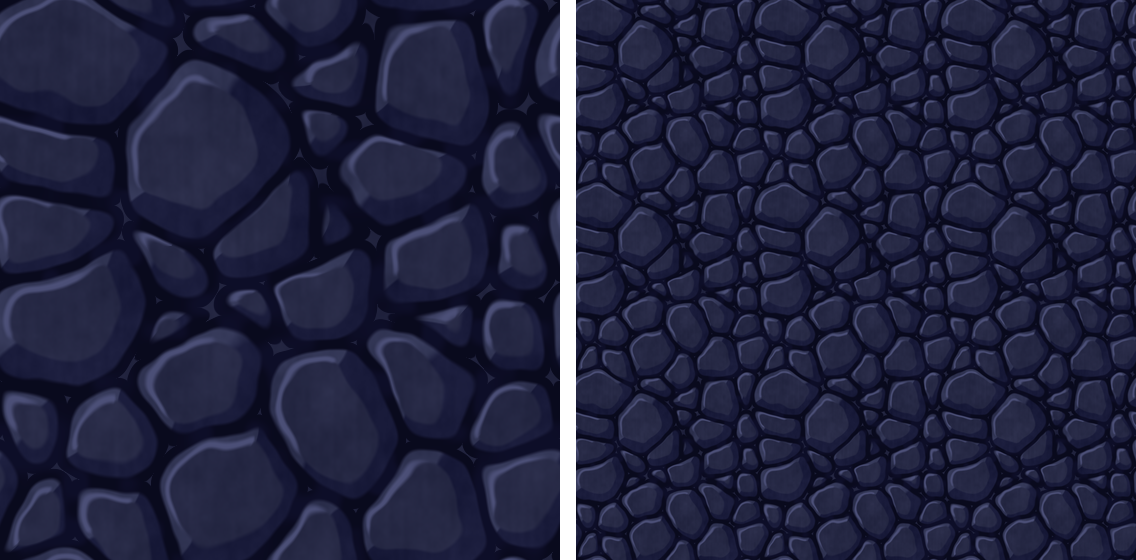
Left: one tile. Right: repeated 3 by 3.
This texture is drawn by a WebGL 2 fragment shader. Its source:

```glsl
#version 300 es
precision highp float;

uniform vec2 u_resolution;
out vec4 outColor;

// Layout, in grid cells
const float GRID = 6.0;           // stone sites per side
const float SIZE_SPREAD = 1.3;    // how far large stones outgrow small ones
const float JITTER = 0.74;
const float CORNER = 15.0;        // higher gives sharper corners
const float MORTAR = 0.064;       // half width of a joint
const float CHIP_DEPTH = 0.031;   // how deep in a junction a chip shows
const float RIM_INSET = 0.12;     // share of the stone's reach
const float SHADE_INSET = 0.28;
const float LINE_WIDTH = 0.027;
const float SOFTNESS = 0.012;
const vec2 LIGHT = vec2(-0.75, 0.66);

// Palette
const vec3 JOINT_DARK = vec3(0.036, 0.038, 0.115);
const vec3 JOINT_LIGHT = vec3(0.052, 0.054, 0.155);
const vec3 SHADE = vec3(0.098, 0.106, 0.228);
const vec3 FACE = vec3(0.150, 0.160, 0.270);
const vec3 RIM = vec3(0.205, 0.220, 0.345);
const vec3 LINE = vec3(0.310, 0.325, 0.485);

// Integer hash giving three values from 0 to 1
vec3 hash3(vec2 cell, uint seed) {
    uvec3 v = uvec3(uvec2(cell), seed) * 1664525u + 1013904223u;
    for (int i = 0; i < 2; i++) {
        v.x += v.y * v.z;
        v.y += v.z * v.x;
        v.z += v.x * v.y;
        v ^= v >> 16u;
    }
    return vec3(v & 0xffffu) / 65535.0;
}

// Value noise that wraps after one canvas
float noise(vec2 uv, vec2 period, uint seed) {
    vec2 p = uv * period;
    vec2 i = floor(p);
    vec2 f = p - i;
    f = f * f * (3.0 - 2.0 * f);
    vec2 a = mod(i, period);
    vec2 b = mod(i + 1.0, period);
    float low = mix(hash3(a, seed).x, hash3(vec2(b.x, a.y), seed).x, f.x);
    float high = mix(hash3(vec2(a.x, b.y), seed).x, hash3(b, seed).x, f.x);
    return mix(low, high, f.y);
}

float fbm(vec2 uv, vec2 period, uint seed) {
    float sum = 0.0, gain = 0.5;
    for (uint i = 0u; i < 4u; i++) {
        sum += gain * noise(uv, period, seed + i);
        period *= 2.0;
        gain *= 0.5;
    }
    return sum / 0.9375;
}

// Stone site: position in xy, weight in z
vec3 stoneSite(vec2 cell) {
    vec3 h = hash3(mod(cell, GRID), 7u);
    return vec3(cell + 0.5 + JITTER * (h.xy - 0.5), SIZE_SPREAD * h.z * h.z);
}

void main() {
    vec2 uv = gl_FragCoord.xy / u_resolution;
    float soft = SOFTNESS + GRID / min(u_resolution.x, u_resolution.y);

    // Hand drawn wobble
    vec2 wobble = vec2(noise(uv, vec2(9.0), 11u), noise(uv, vec2(9.0), 12u)) - 0.5;
    vec2 ripple = vec2(noise(uv, vec2(27.0), 13u), noise(uv, vec2(27.0), 14u)) - 0.5;
    vec2 p = uv * GRID + 0.20 * wobble + 0.045 * ripple;
    vec2 base = floor(p);

    // Weighted Voronoi: the stone that owns this point
    vec3 home = vec3(0.0);
    vec2 homeCell = base;
    float best = 1e9;
    for (int y = -2; y <= 2; y++)
    for (int x = -2; x <= 2; x++) {
        vec2 cell = base + vec2(x, y);
        vec3 s = stoneSite(cell);
        float power = dot(s.xy - p, s.xy - p) - s.z;
        if (power < best) { best = power; home = s; homeCell = cell; }
    }

    // Rounded outline, and an inner face inset deeper away from the light
    float outlineSum = 0.0, faceSum = 0.0;
    vec2 normalSum = vec2(0.0);
    for (int y = -3; y <= 3; y++)
    for (int x = -3; x <= 3; x++) {
        vec2 cell = base + vec2(x, y);
        if (cell == homeCell) continue;
        vec3 s = stoneSite(cell);
        float gap = length(s.xy - home.xy);
        vec2 n = (s.xy - home.xy) / gap;
        float reach = 0.5 * (gap * gap + home.z - s.z) / gap;
        float edge = reach - dot(n, p - home.xy);
        float share = mix(SHADE_INSET, RIM_INSET, smoothstep(-0.5, 0.5, dot(n, LIGHT)));
        float inset = MORTAR + share * clamp(reach, 0.0, 1.2);
        float weight = exp(-CORNER * (edge - inset));
        outlineSum += exp(-CORNER * edge);
        faceSum += weight;
        normalSum += weight * n;
    }
    float outline = -log(outlineSum) / CORNER;
    float face = -log(faceSum) / CORNER;
    float facing = dot(normalSum / faceSum, LIGHT);
    float side = dot(normalize(p - home.xy + 1e-4), LIGHT);
    face += 0.09 * (noise(uv, vec2(19.0), 21u) - 0.5);

    // Painted mottling and upright brush streaks
    float mottle = fbm(uv, vec2(10.0), 31u) - 0.5;
    float grain = fbm(uv, vec2(48.0, 40.0), 41u) - 0.5;
    float streak = noise(uv, vec2(120.0, 14.0), 51u) - 0.5;
    float paint = 0.05 * mottle + 0.035 * grain + 0.012 * streak;
    vec3 tint = hash3(mod(homeCell, GRID), 61u) - 0.5;

    // Stone: shaded or lit border, face, highlight line
    vec3 rim = mix(FACE, RIM, clamp(0.85 + 1.2 * mottle, 0.0, 1.0));
    vec3 border = mix(SHADE, rim, smoothstep(0.0, 0.14, facing));
    vec3 stone = mix(border, FACE + 0.014 * tint.x, smoothstep(-soft, soft, face));
    stone += paint * vec3(0.9, 0.9, 1.1);
    float taper = smoothstep(0.05, 0.65, side) * smoothstep(0.05, 0.4, facing);
    float width = LINE_WIDTH * taper * (0.7 + 0.6 * noise(uv, vec2(16.0), 71u));
    float line = taper * (1.0 - smoothstep(width - soft, width + soft, abs(face)));
    stone = mix(stone, LINE, 0.9 * line);

    // Joints, with stone chips where several meet
    vec3 joint = mix(JOINT_DARK, JOINT_LIGHT, smoothstep(0.45, 0.75, noise(uv, vec2(22.0), 81u)));
    float chip = 1.0 - smoothstep(-CHIP_DEPTH - 0.008, -CHIP_DEPTH + 0.004, outline);
    joint = mix(joint, FACE + paint, 0.8 * chip);
    vec3 color = mix(joint, stone, smoothstep(MORTAR - soft, MORTAR + soft, outline));
    outColor = vec4(color, 1.0);
}
```
